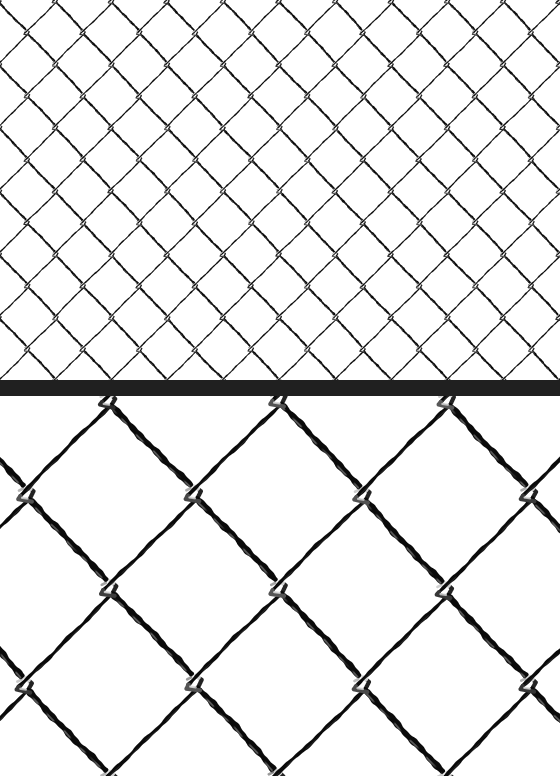
Top, the full canvas; bottom, a detail of the centre.
A Shadertoy shader for this pattern:

```glsl
// Chain-link fence: dark zigzag wires hooked together in diamonds on white.
#define REPEATS vec2(10.0, 6.0)   // whole cells across and down
#define SHIFT vec2(0.012, 0.016)  // lattice offset, in cells
#define THIN 1.0                  // half widths, in 1/100 of a cell height
#define THICK 1.6
#define HOOK 1.1
#define JITTER 1.5                // displacement of knots
#define BOW 1.6                   // bend of wires
#define WEAR 0.16                 // width variation along a wire
#define INK vec3(0.04)
#define STEEL vec3(0.42)
#define GLINT vec3(0.84)
#define PAPER vec3(1.0)

// Wire ends relative to the knot centre
const vec2 riseStart = vec2(-3.5, -1.0), riseEnd = vec2(1.5, -2.5);
const vec2 fallStart = vec2(2.5, -4.0), fallEnd = vec2(-2.0, 4.6);

// Random pair per knot, wrapping with the canvas
vec2 hash2(vec2 id) {
    id = mod(id, 2.0 * REPEATS);
    return fract(sin(vec2(dot(id, vec2(127.1, 311.7)),
                          dot(id, vec2(269.5, 183.3)))) * 43758.5);
}

// Knot ids count half cells; both parts share the same parity
vec2 knotCentre(vec2 id, vec2 cell) {
    return 0.5 * id * cell + JITTER * (hash2(id) - 0.5);
}

float segment(vec2 p, vec2 a, vec2 b) {
    vec2 d = b - a;
    return length(p - a - d * clamp(dot(p - a, d) / dot(d, d), 0.0, 1.0));
}

void paint(inout vec3 col, float dist, float px, vec3 tone, float alpha) {
    col = mix(col, tone, alpha * clamp(0.5 - dist / px, 0.0, 1.0));
}

// Slightly bowed, uneven wire with a broken grey streak along one side
void wire(inout vec3 col, vec2 p, vec2 a, vec2 b, float halfWidth,
          float seed, float streak, float px) {
    vec2 d = b - a;
    vec2 normal = normalize(vec2(-d.y, d.x));
    float t = clamp(dot(p - a, d) / dot(d, d), 0.0, 1.0);
    float bend = sin(3.14159 * t)
               * (BOW * (seed - 0.5) + 0.25 * sin(17.0 * t + 40.0 * seed));
    vec2 off = p - a - d * t - normal * bend;
    float uneven = sin(23.0 * t + 50.0 * seed) + 0.6 * sin(61.0 * t + 90.0 * seed);
    paint(col, length(off) - halfWidth * (1.0 + WEAR * uneven), px, INK, 1.0);
    float broken = smoothstep(-0.6, 0.8, sin(31.0 * t + 70.0 * seed) + 0.5 * uneven);
    paint(col, length(off + normal * 0.55 * halfWidth) - 0.3 * halfWidth,
          px, STEEL, streak * broken);
}

void mainImage(out vec4 fragColor, in vec2 fragCoord) {
    vec2 uv = fragCoord / iResolution.xy;
    float px = 100.0 * REPEATS.y / iResolution.y;
    vec2 cell = px * iResolution.xy / REPEATS;

    // Nearest knot of the diamond lattice
    vec2 q = uv * REPEATS + SHIFT;
    vec2 diagonal = round(vec2(q.x + q.y, q.x - q.y));
    vec2 id = vec2(diagonal.x + diagonal.y, diagonal.x - diagonal.y);
    vec2 centre = knotCentre(id, cell);
    vec2 p = q * cell - centre;
    vec2 rnd = hash2(id);

    // Neighbouring knots: upper left, lower left, upper right, lower right
    vec2 idUL = id + vec2(-1.0, 1.0), idLL = id - 1.0;
    vec2 ul = knotCentre(idUL, cell) - centre;
    vec2 ll = knotCentre(idLL, cell) - centre;
    vec2 ur = knotCentre(id + 1.0, cell) - centre;
    vec2 lr = knotCentre(id + vec2(1.0, -1.0), cell) - centre;

    // Left wire and its loop, passing behind
    vec3 col = PAPER;
    wire(col, p, ul + fallStart, fallEnd, THICK, hash2(idUL).y, 0.8, px);
    wire(col, p, ll + riseStart, riseEnd, THIN, hash2(idLL).x, 0.25, px);
    vec2 loopSide = vec2(3.4, 0.6 + rnd.x);
    float loopDist = min(segment(p, vec2(0.5, 3.6), loopSide),
                         segment(p, loopSide, riseEnd));
    paint(col, loopDist - HOOK, px, INK, 0.9);

    // Gap around the front hook
    vec2 hookTip = vec2(-4.6, -2.2 - rnd.y);
    float hookDist = min(segment(p, riseStart, hookTip),
                         segment(p, hookTip, fallStart));
    paint(col, segment(p, riseStart, vec2(1.0, 3.2)) - 2.0, px, PAPER, 0.8);

    // Right wire and its hook, passing in front
    wire(col, p, riseStart, ur + riseEnd, THIN, rnd.x, 0.25, px);
    wire(col, p, fallStart, lr + fallEnd, THICK, rnd.y, 0.8, px);
    paint(col, hookDist - HOOK, px, mix(INK, STEEL, 0.3 + 0.5 * rnd.x), 1.0);

    // Metal shine on the knot
    paint(col, segment(p, vec2(-2.6, -2.0), vec2(0.2, -2.4)) - 0.6, px, GLINT, 0.8);
    paint(col, segment(p, vec2(-4.2, 1.8), vec2(-2.2, 2.8)) - 0.7, px, STEEL, 0.3 + 0.4 * rnd.y);

    fragColor = vec4(col, 1.0);
}
```
